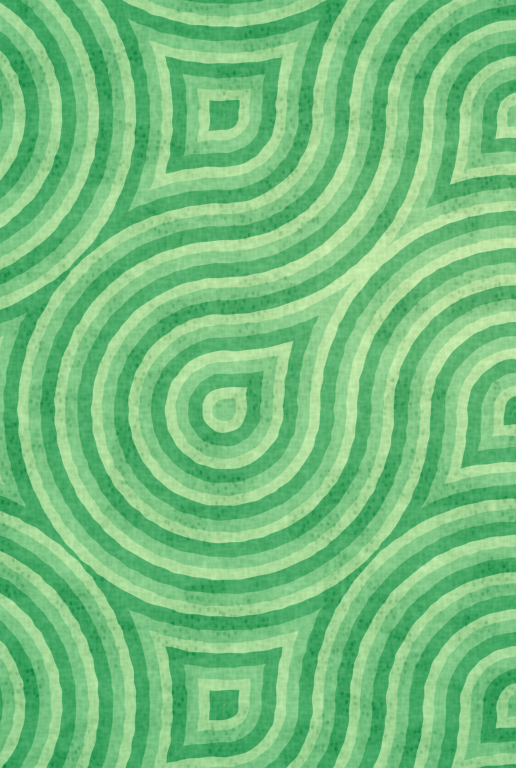
Write a Shadertoy shader that draws this pattern.

```glsl
// Retro wallpaper of striped bands that swirl round teardrops and curved squares.
// A two-by-two Truchet tiling gives a continuous field along which three greens
// repeat as stripes; layered cellular noise then adds paper fibres and stains.

vec2 hash2(vec2 p) {
    return fract(sin(vec2(dot(p, vec2(127.1, 311.7)), dot(p, vec2(269.5, 183.3)))) * 43758.5);
}

// Distance to the nearest jittered point, one point per unit cell
float cellular(vec2 p) {
    vec2 id = floor(p), local = fract(p);
    float nearest = 4.0;
    for (int y = -1; y <= 1; y++)
        for (int x = -1; x <= 1; x++) {
            vec2 offset = vec2(x, y);
            vec2 d = offset + hash2(id + offset) - local;
            nearest = min(nearest, dot(d, d));
        }
    return sqrt(nearest);
}

// 0 at the teardrop centres, 1 at the square centres
float swirlField(vec2 g) {
    vec2 tile = mod(floor(g), 2.0), q = fract(g);
    if (tile.x != tile.y) q.x = 1.0 - q.x;
    // One tile in four joins two teardrops with a neck
    if (tile.x + tile.y < 0.5)
        return 1.0 - min(length(q - vec2(1, 0)), length(q - vec2(0, 1)));
    return min(length(q), length(1.0 - q));
}

// Three flat stripes per period: dark, middle, pale
vec3 stripeColor(float field, float aa) {
    vec3 dark = vec3(0.325, 0.685, 0.425);
    float t = fract(field * 8.0 - 0.625);
    vec3 col = mix(dark, vec3(0.53, 0.80, 0.55), smoothstep(0.36 - aa, 0.36 + aa, t));
    col = mix(col, vec3(0.695, 0.88, 0.63), smoothstep(0.69 - aa, 0.69 + aa, t));
    return mix(col, dark, smoothstep(1.0 - 2.0 * aa, 1.0, t));
}

void mainImage(out vec4 fragColor, in vec2 fragCoord) {
    vec2 p = fragCoord / iResolution.y;
    vec2 g = (p - vec2(0.292, 0.466)) / 0.384;
    float aa = 0.8 * 8.0 / (0.384 * iResolution.y);

    // Slightly uneven printed edges
    float wobble = 0.0012 * (sin(p.x * 190.0 + 3.0 * sin(p.y * 87.0)) + sin(p.y * 230.0 - p.x * 70.0));
    vec3 col = stripeColor(swirlField(g) + wobble, aa);

    // Broad mottling, warped so that the cells do not show
    vec2 warped = p + 0.012 * sin(p.yx * 41.0 + 2.0 * sin(p * 67.0));
    float broad = cellular(warped * 11.0) - 0.5;
    float medium = cellular(warped * 37.0 + 5.0) - 0.5;
    float grain = cellular(p * 150.0) - 0.5;

    // Fine crossing fibres
    float fibres = cellular(p * vec2(210, 65)) + cellular(p * vec2(65, 210) + 9.0) - 1.0;
    float wear = 0.05 * broad + 0.06 * medium + 0.055 * grain + 0.06 * fibres;
    col += wear * vec3(1.0, 0.75, 0.8);

    // Small dark flecks gathered inside the stains
    float stain = smoothstep(0.0, 0.4, -broad - 0.4 * medium);
    float fleck = smoothstep(0.32, 0.12, cellular(p * vec2(105, 80) + 17.0));
    col -= stain * (0.025 + 0.09 * fleck) * vec3(1.0, 0.7, 0.7);

    // Warm faded light at the right, deeper green toward the left and lower edges
    vec2 fromLight = (p - vec2(0.64, 0.67)) * vec2(1.0, 1.5);
    col += exp(-9.0 * dot(fromLight, fromLight)) * vec3(0.085, 0.04, 0.04);
    vec2 fromCenter = p - vec2(0.37, 0.53);
    col -= dot(fromCenter, fromCenter) * vec3(0.19, 0.10, 0.10);

    fragColor = vec4(clamp(col, 0.0, 1.0), 1.0);
}
```
